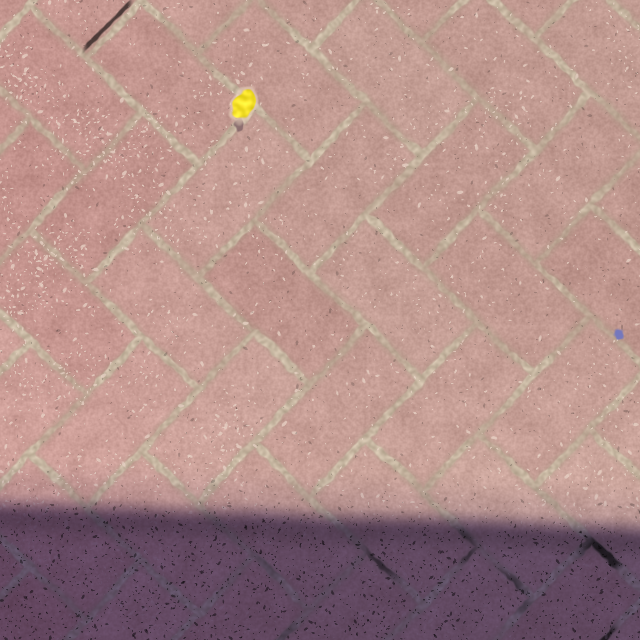
Reproduce this texture procedurally as a three.js fragment shader.

```glsl
// Worn clay pavers in a diagonal 2:1 herringbone, crossed by a soft-edged shadow.
// Grid cells are grouped into bricks by mod(x - y, 4); gradient noise wears the
// joints and clay, and hashed cells scatter chips, pits and two bits of litter.
#define HALF_DIAGONAL 0.0876
#define GRID_ORIGIN vec2(0.397, 0.482)
#define GRID_TILT 0.045
#define JOINT_HALF 0.040
#define SHADOW_HEIGHT 0.187
#define SHADOW_SLOPE -0.038
#define CLAY vec3(0.755, 0.600, 0.565)
#define MORTAR vec3(0.735, 0.675, 0.590)
#define CHIP vec3(0.910, 0.825, 0.775)
#define SHADOW_TINT vec3(0.485, 0.450, 0.635)

varying vec2 vUv;

float hash(vec2 p) {
  vec3 q = fract(p.xyx * 0.1031);
  q += dot(q, q.yzx + 33.33);
  return fract((q.x + q.y) * q.z);
}

vec2 gradient(vec2 cell) {
  float angle = 6.2832 * hash(cell);
  return vec2(cos(angle), sin(angle));
}

// Gradient noise, roughly -0.7 to 0.7
float noise(vec2 p) {
  vec2 i = floor(p), f = fract(p);
  vec2 u = f * f * f * (f * (f * 6.0 - 15.0) + 10.0);
  vec2 e = vec2(1.0, 0.0);
  float low = mix(dot(gradient(i), f), dot(gradient(i + e), f - e), u.x);
  float high = mix(dot(gradient(i + e.yx), f - e.yx), dot(gradient(i + 1.0), f - 1.0), u.x);
  return mix(low, high, u.y);
}

float fbm(vec2 p) {
  float sum = 0.0, amp = 0.6;
  for (int i = 0; i < 4; i++) {
    sum += amp * noise(p);
    p = mat2(1.6, 1.2, -1.2, 1.6) * p + 7.3;
    amp *= 0.5;
  }
  return sum;
}

// One elongated fleck per occupied cell, with ragged edges
float flecks(vec2 p, float density) {
  vec2 cell = floor(p);
  vec2 center = 0.35 + 0.3 * vec2(hash(cell + 3.1), hash(cell + 17.7));
  vec2 axis = gradient(cell + 41.0);
  vec2 d = fract(p) - center;
  d = vec2(dot(d, axis), 1.9 * dot(d, vec2(-axis.y, axis.x)));
  float radius = mix(0.12, 0.32, hash(cell + 9.0)) + 0.12 * noise(p * 4.0);
  return step(hash(cell), density) * (1.0 - smoothstep(radius - 0.14, radius + 0.06, length(d)));
}

// Position along and across the brick (2 by 1), and its id
vec2 herringbone(vec2 g, out vec2 id) {
  vec2 cell = floor(g), f = fract(g);
  float k = mod(cell.x - cell.y + 1.0, 4.0);
  if (k < 1.5) {
    float second = step(0.5, k);
    id = cell - vec2(second, 0.0);
    return f + vec2(second, 0.0);
  }
  float lower = step(2.5, k);
  id = cell + vec2(0.0, lower);
  return vec2(f.y + 1.0 - lower, f.x);
}

void main() {
  // Tilted diagonal grid with slightly wandering edges
  vec2 p = vUv - GRID_ORIGIN;
  p.y -= GRID_TILT * p.x;
  p /= HALF_DIAGONAL;
  vec2 g = 0.5 * vec2(p.x - p.y, p.x + p.y);
  g += 0.045 * vec2(noise(g * 1.3), noise(g * 1.3 + 31.0));
  g += 0.022 * vec2(noise(g * 7.0), noise(g * 7.0 + 53.0));
  vec2 id;
  vec2 local = herringbone(g, id);
  vec2 inset = min(local, vec2(2.0, 1.0) - local);
  float edge = min(inset.x, inset.y);

  // Shadow with a wide penumbra
  float h = vUv.y - SHADOW_HEIGHT - SHADOW_SLOPE * (vUv.x - 0.5) + 0.004 * noise(vUv * 9.0);
  float lit = 0.76 * smoothstep(-0.012, 0.028, h) + 0.24 * smoothstep(0.0, 0.085, h);

  // Clay: tone per brick, mottling and grain
  float tone = hash(id + 5.0) - 0.5;
  float left = 1.0 - smoothstep(0.0, 0.6, vUv.x);
  vec3 color = CLAY + tone * vec3(0.030, 0.045, 0.040);
  color += vec3(0.02, -0.012, -0.002) * left + 0.035 * (1.0 - smoothstep(0.2, 0.65, vUv.y));
  color += 0.075 * fbm(g * 3.0) + 0.055 * noise(vUv * 150.0) + 0.035 * noise(vUv * 290.0);

  // Joints: dusty shoulders, uneven mortar and dark gaps
  float wear = smoothstep(-0.35, 0.3, noise(g * 1.1 + 12.0) + 0.35 * noise(g * 6.0));
  float width = JOINT_HALF * (0.75 + 0.45 * wear + 0.6 * noise(g * 10.0));
  float joint = 1.0 - smoothstep(width - 0.018, width + 0.018, edge);
  float shoulder = 1.0 - smoothstep(0.02, 0.12, edge);
  color = mix(color, MORTAR - 0.07, 0.35 * shoulder);
  color = mix(color, MORTAR + 0.05 * wear + 0.14 * noise(g * 16.0), joint * mix(0.5, 0.95, wear));
  float gap = smoothstep(0.0, 0.3, noise(g * 1.4 + 70.0)) * smoothstep(0.2, 0.8, vUv.x);
  color *= 1.0 - 0.65 * joint * gap * (1.0 - lit);

  // Pale chips in patches, densest at the left, and small dark pits
  float patchy = smoothstep(-0.05, 0.45, fbm(vUv * 7.0 + 4.0) + 0.15 * left);
  for (int i = 0; i < 3; i++) {
    float layer = float(i);
    vec2 q = mat2(0.8, 0.6, -0.6, 0.8) * vUv * (55.0 + 32.0 * layer) + 19.0 * layer;
    float chip = flecks(q, 0.05 + patchy * (0.18 + 0.35 * left));
    color = mix(color, CHIP, chip * mix(0.25, 0.75, lit));
    color *= 1.0 - mix(0.45, 0.18, lit) * flecks(q * 1.3 + 90.0, mix(0.24, 0.04, lit));
  }

  // Open crack along the top left joint
  vec2 c = vUv - vec2(0.168, 0.960);
  float across = abs(c.x - c.y) + 0.003 * noise(vUv * 70.0);
  color *= 1.0 - 0.6 * (1.0 - smoothstep(0.002, 0.007, across)) * (1.0 - smoothstep(0.03, 0.042, abs(c.x)));

  color *= mix(SHADOW_TINT, vec3(1.0), lit);
  color *= 1.0 - 0.14 * exp(-pow((h + 0.018) / 0.018, 2.0));

  // Yellow leaf with a shaded stem, and a blue crumb
  vec2 leaf = mat2(0.88, 0.47, -0.47, 0.88) * (vUv - vec2(0.381, 0.836));
  float leafSize = length(leaf / vec2(0.017, 0.026)) + 0.35 * noise(vUv * 60.0);
  float stem = length((vUv - vec2(0.373, 0.806)) / vec2(0.007, 0.011)) + 0.5 * noise(vUv * 110.0);
  color = mix(color, vec3(0.50, 0.38, 0.40), 0.8 * (1.0 - smoothstep(0.7, 1.2, stem)));
  color = mix(color, vec3(0.90, 0.80, 0.72), 0.7 * (1.0 - smoothstep(1.0, 1.3, leafSize)));
  color = mix(color, vec3(0.96, 0.88, 0.16) + 0.2 * noise(vUv * 90.0), 1.0 - smoothstep(0.8, 1.0, leafSize));
  float crumb = length(vUv - vec2(0.967, 0.478)) + 0.004 * noise(vUv * 120.0);
  color = mix(color, vec3(0.46, 0.47, 0.74), 1.0 - smoothstep(0.005, 0.010, crumb));

  gl_FragColor = vec4(clamp(color, 0.0, 1.0), 1.0);
}
```
